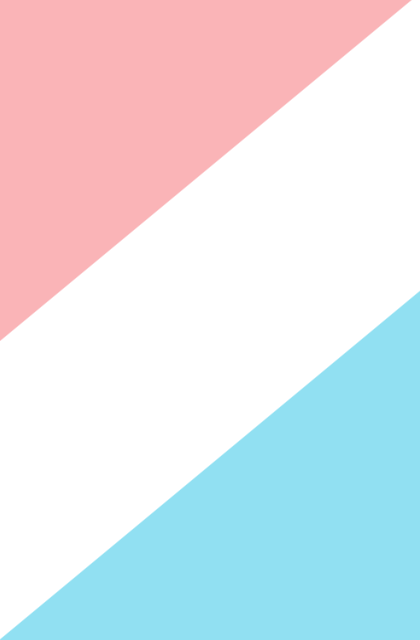
Reproduce this background procedurally as a Shadertoy shader.

```glsl
const vec3 WHITE = vec3(1.0);
const vec3 PINK = vec3(0.98, 0.706, 0.718);
const vec3 SKY = vec3(0.569, 0.878, 0.949);

// Signed height of a point above the line through a and b
float heightAboveLine(vec2 p, vec2 a, vec2 b) {
    float slope = (b.y - a.y) / (b.x - a.x);
    return p.y - a.y - slope * (p.x - a.x);
}

// Coverage of the positive side, softened over one pixel
float coverage(float height) {
    return clamp(height / fwidth(height) + 0.5, 0.0, 1.0);
}

void mainImage(out vec4 fragColor, in vec2 fragCoord) {
    vec2 uv = fragCoord / iResolution.xy;

    // Diagonal borders of the white band
    float upper = heightAboveLine(uv, vec2(0.0, 0.4672), vec2(0.98, 1.0));
    float lower = heightAboveLine(uv, vec2(0.0, 0.001), vec2(1.0, 0.5456));

    // Corner triangles over white
    vec3 color = mix(WHITE, PINK, coverage(upper));
    color = mix(color, SKY, coverage(-lower));

    fragColor = vec4(color, 1.0);
}
```
